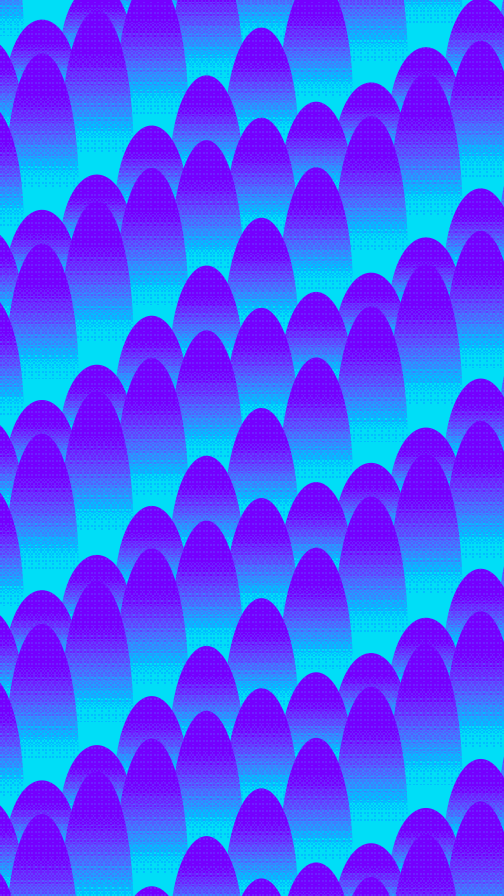
Give the GLSL for this pattern, as a WebGL 1 fragment shader.

```glsl
precision highp float;
// Staggered rows of violet domes of wave-like height, fading into cyan through ordered dither.
uniform vec2 u_resolution;

float bayer2(vec2 cell) {
  cell = mod(floor(cell), 2.0);
  return fract(cell.x * 0.5 + cell.y * 0.75);
}

float bayer4(vec2 cell) {
  return bayer2(cell * 0.5) * 0.25 + bayer2(cell) + 0.03125;
}

// Height wave that repeats every twelve steps along the lattice.
float domeHeight(float index) {
  float a = mod(index, 12.0) * 0.523599;
  return 1.98 + 0.6 * cos(a - 0.53) - 0.07 * cos(2.0 * a) + 0.05 * cos(3.0 * a - 0.58);
}

// Vertical position of a dome's foot, measured down from the top.
float footLevel(float column, float row) {
  return 6.91 - 0.676 * column + 1.734 * row;
}

// Violet to cyan in eight steps, with the dither spread over neighbouring steps.
vec3 ditheredRamp(float t, float threshold) {
  float level = floor(clamp(t, 0.0, 1.0) * 7.0 + 0.5 + (threshold - 0.5) * 1.6);
  float green = clamp(level / 7.0, 0.0, 1.0) * 0.87;
  float red = max(0.46 - 0.1 * green - 0.68 * green * green, 0.0);
  return vec3(red, green, 1.0 - 0.03 * smoothstep(0.75, 0.87, green));
}

void main() {
  // One unit is the spacing of the columns; y runs downward.
  vec2 fromTop = vec2(gl_FragCoord.x, u_resolution.y - gl_FragCoord.y) / u_resolution.x;
  vec2 p = fromTop * 9.19;
  float pixel = 9.19 / u_resolution.x;
  float threshold = bayer4(floor(fromTop * 288.0));

  float nearColumn = floor(p.x - 0.766 + 0.5);
  float nearRow = ceil((p.y - footLevel(nearColumn, 0.0)) / 1.734);
  vec3 color = vec3(0.0, 0.87, 0.97);

  // Paint from back to front: rows downward, columns right to left.
  for (int j = -1; j <= 2; j++) {
    for (int i = 0; i < 3; i++) {
      float row = nearRow + float(j);
      float column = nearColumn + 1.0 - float(i);
      float height = domeHeight(column + 6.0 * row);
      vec2 size = vec2(0.67, height);
      vec2 q = vec2(p.x - 0.766 - column, footLevel(column, row) - p.y) / size;

      // Half ellipse with a smoothed rim.
      float radius = max(length(q), 0.001);
      float dist = (radius - 1.0) * radius / max(length(q / size), 0.001);
      float cover = clamp(0.5 - dist / pixel, 0.0, 1.0) * step(0.0, q.y);

      // Solid cap, then a fade that ends just above the foot.
      float fade = pow(clamp((0.71 - q.y) / 0.63, 0.0, 1.0), 1.15);
      color = mix(color, ditheredRamp(fade, threshold), cover);
    }
  }
  gl_FragColor = vec4(color, 1.0);
}
```
